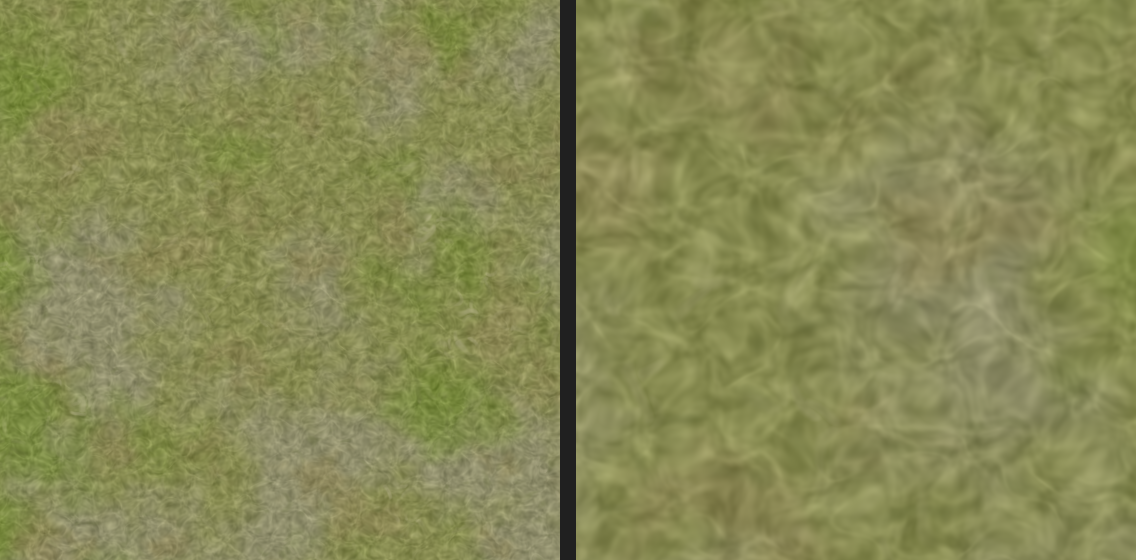
Left: the whole. Right: its middle third, enlarged.
This texture is drawn by a Shadertoy shader. Its source:

```glsl
// Worn meadow turf seen from above: broad patches of olive, green and grey
// from layered gradient noise, a fine soft grain of blades and shadows, and
// short bent straws scattered on jittered grids, gathered into pale clumps.

const vec3 OLIVE = vec3(0.530, 0.545, 0.315);
const vec3 GREEN = vec3(0.445, 0.535, 0.200);
const vec3 GREY  = vec3(0.565, 0.560, 0.425);
const vec3 EARTH = vec3(0.550, 0.515, 0.330);
const vec3 STRAW = vec3(0.750, 0.725, 0.595);
const vec3 SHADE = vec3(0.375, 0.405, 0.210);

// Integer hash: two random values in 0..1 for a grid cell
vec2 hash2(vec2 cell, float seed) {
    uvec3 v = uvec3(ivec3(vec3(cell, seed)) + 4096);
    v = v * 1664525u + 1013904223u;
    v.x += v.y * v.z; v.y += v.z * v.x; v.z += v.x * v.y;
    v ^= v >> 16u;
    v.x += v.y * v.z; v.y += v.z * v.x;
    return vec2(v.xy & 65535u) / 65535.0;
}

float cornerSlope(vec2 cell, vec2 offset, float seed) {
    float angle = 6.2832 * hash2(cell, seed).x;
    return dot(vec2(cos(angle), sin(angle)), offset);
}

// Gradient noise, roughly -0.7..0.7
float gradientNoise(vec2 p, float seed) {
    vec2 i = floor(p), f = fract(p);
    vec2 u = f * f * f * (f * (f * 6.0 - 15.0) + 10.0);
    vec2 e = vec2(1.0, 0.0);
    float low = mix(cornerSlope(i, f, seed), cornerSlope(i + e, f - e, seed), u.x);
    float high = mix(cornerSlope(i + e.yx, f - e.yx, seed),
                     cornerSlope(i + 1.0, f - 1.0, seed), u.x);
    return mix(low, high, u.y);
}

float fbm(vec2 p, float seed) {
    float sum = 0.0, gain = 1.0;
    for (int octave = 0; octave < 4; octave++) {
        sum += gain * gradientNoise(p, seed + float(octave));
        p = mat2(0.8, 0.6, -0.6, 0.8) * p * 2.03;
        gain *= 0.55;
    }
    return sum;
}

// Thin bright lines where the noise crosses zero
float ridge(vec2 p, float seed, float width) {
    float n = gradientNoise(p, seed) / width;
    return exp(-n * n);
}

// Coverage by short bent straws, one per grid cell
float straws(vec2 p, float seed, float width) {
    vec2 home = floor(p);
    float cover = 0.0;
    for (int y = -1; y <= 1; y++)
    for (int x = -1; x <= 1; x++) {
        vec2 cell = home + vec2(x, y);
        vec2 shape = hash2(cell, seed + 1.0);
        vec2 look = hash2(cell, seed + 2.0);
        vec2 q = p - cell - hash2(cell, seed);
        float angle = 3.1416 * shape.x;
        q = mat2(cos(angle), -sin(angle), sin(angle), cos(angle)) * q;
        q.y -= (look.x - 0.5) * 1.6 * q.x * q.x;
        float halfLength = mix(0.15, 0.55, shape.y);
        q.x -= clamp(q.x, -halfLength, halfLength);
        float body = 1.0 - smoothstep(0.2 * width, width, length(q));
        cover = max(cover, body * look.y);
    }
    return cover;
}

// Broad ground colour, greener to the left and greyer at the bottom
vec3 groundColour(vec2 p) {
    float greenness = fbm(p * 3.2, 10.0) + 0.45 * (1.0 - smoothstep(0.0, 0.22, p.x));
    float greyness = fbm(p * 3.6, 20.0) + 0.30 * (0.5 - p.y);
    float earthiness = fbm(p * 6.0, 30.0);
    vec3 colour = mix(OLIVE, GREY, smoothstep(-0.25, 0.45, greyness));
    colour = mix(colour, EARTH, 0.6 * smoothstep(0.05, 0.55, earthiness));
    return mix(colour, GREEN, 0.75 * smoothstep(0.02, 0.75, greenness));
}

// Fine light and dark of the blades, centred near zero
float bladeGrain(vec2 p) {
    float grain = 0.050 * gradientNoise(p * 24.0, 40.0);
    grain += 0.085 * gradientNoise(p * vec2(46.0, 56.0), 41.0);
    grain += 0.090 * gradientNoise(p * vec2(84.0, 100.0), 42.0);
    grain += 0.055 * gradientNoise(p * 165.0, 43.0);
    return grain + 0.035 * (ridge(p * vec2(38.0, 46.0), 44.0, 0.11) - 0.35);
}

void mainImage(out vec4 fragColor, in vec2 fragCoord) {
    vec2 p = fragCoord / iResolution.y;
    vec2 sway = vec2(gradientNoise(p * 30.0, 50.0), gradientNoise(p * 30.0, 51.0));
    vec2 bent = p + 0.010 * sway;

    // Ground and grain
    vec3 colour = groundColour(p);
    colour += bladeGrain(bent) * vec3(1.0, 0.97, 0.88);

    // Dark gaps between the tufts
    float gaps = smoothstep(0.18, 0.60, gradientNoise(bent * vec2(42.0, 54.0), 60.0));
    colour = mix(colour, SHADE, 0.30 * gaps);

    // Pale straw, faint everywhere and strong inside the clumps
    float clump = fbm(p * 5.5, 70.0) + 0.14 * (0.5 - p.x);
    float density = mix(0.14, 0.68, smoothstep(0.12, 0.70, clump));
    float straw = max(straws(bent * 27.0, 80.0, 0.20), 0.8 * straws(bent * 42.0, 90.0, 0.23));
    float patchy = smoothstep(-0.35, 0.35, gradientNoise(p * 20.0, 71.0));
    colour = mix(colour, STRAW, straw * density * patchy);

    fragColor = vec4(clamp(colour, 0.0, 1.0), 1.0);
}
```
